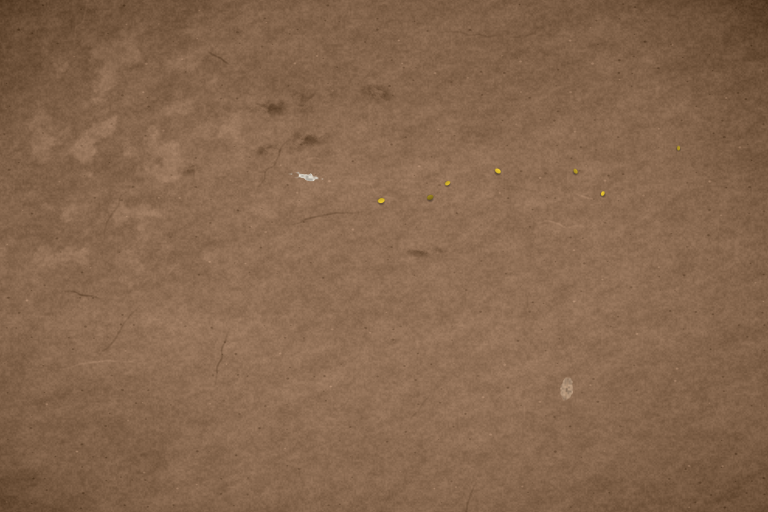
This texture is drawn by a WebGL 2 fragment shader. Its source:

```glsl
#version 300 es
precision highp float;
// Trodden brown earth with fine grain, faint scuffs, dark smudges and scattered leaf bits.
uniform vec2 u_resolution;
out vec4 fragColor;

const vec3 EARTH = vec3(0.52, 0.398, 0.30);
const vec3 TONE_STEP = vec3(1.0, 0.88, 0.82);
const vec3 YELLOW_BIT = vec3(0.78, 0.66, 0.16);
const vec3 PALE_SCRAP = vec3(0.84, 0.81, 0.76);
const vec3 DRY_LEAF = vec3(0.66, 0.55, 0.45);

float hash(vec2 p) {
  vec3 q = fract(vec3(p.xyx) * 0.1031);
  q += dot(q, q.yzx + 33.33);
  return fract((q.x + q.y) * q.z);
}

vec2 hash2(float n) {
  return vec2(hash(vec2(n, 3.7)), hash(vec2(n, 19.3)));
}

float noise(vec2 p) {
  vec2 i = floor(p), f = fract(p);
  f = f * f * (3.0 - 2.0 * f);
  float low = mix(hash(i), hash(i + vec2(1, 0)), f.x);
  float high = mix(hash(i + vec2(0, 1)), hash(i + vec2(1, 1)), f.x);
  return mix(low, high, f.y);
}

float fbm(vec2 p) {
  float sum = 0.0, amp = 0.5;
  for (int i = 0; i < 5; i++) {
    sum += amp * noise(p);
    p = mat2(1.6, 1.2, -1.2, 1.6) * p + 17.3;
    amp *= 0.5;
  }
  return sum / 0.97;
}

vec2 rotate(vec2 p, float a) {
  float c = cos(a), s = sin(a);
  return vec2(c * p.x + s * p.y, c * p.y - s * p.x);
}

float ellipse(vec2 p, vec2 radii) {
  return (length(p / radii) - 1.0) * min(radii.x, radii.y);
}

float fill(float d, float px) {
  return smoothstep(0.7 * px, -0.7 * px, d);
}

// Soft blot, broken up by noise
float smudge(vec2 p, vec2 radii) {
  float ragged = fbm(p * vec2(38.0, 60.0) + radii * 900.0);
  return smoothstep(1.0, 0.1, length(p / radii)) * smoothstep(0.33, 0.62, ragged);
}

// Thin wavering line that fades at its ends
float scratch(vec2 p, float halfLength, float px) {
  p.y += 0.012 * (noise(vec2(p.x * 55.0, halfLength * 400.0)) - 0.5);
  float line = smoothstep(0.0015 + px, 0.0, abs(p.y));
  return line * smoothstep(halfLength, 0.2 * halfLength, abs(p.x));
}

// Sparse grit: one possible speck in each grid cell
float specks(vec2 p, float cells, float chance, float px) {
  vec2 id = floor(p * cells);
  float seed = hash(id + 71.0);
  vec2 centre = (id + 0.25 + 0.5 * vec2(hash(id + 5.0), hash(id + 9.0))) / cells;
  float radius = mix(0.0008, 0.0021, hash(id + 31.0));
  return step(seed, chance) * fill(length((p - centre) * vec2(0.8, 1.0)) - radius, px);
}

// Brightness of the ground relative to its mean colour
float groundTone(vec2 p, vec2 uv, float px) {
  vec2 q = (uv - vec2(0.5, 0.46)) * 2.0;
  float r2 = dot(q, q);
  float tone = 0.041 - 0.028 * r2 - 0.034 * r2 * r2;
  tone += 0.07 * (fbm(p * vec2(4.0, 6.0)) - 0.5);
  tone += 0.06 * (fbm(p * vec2(30.0, 46.0) + 8.0) - 0.5);
  vec2 relief = rotate(p, 0.25) * vec2(15.0, 28.0);
  tone += 0.11 * (fbm(relief) - fbm(relief + vec2(-0.10, 0.22)));
  tone += 0.045 * (noise(p * vec2(130.0, 170.0)) - 0.5);
  tone += 0.056 * (noise(p * 330.0 + 40.0) - 0.5);
  // Chalky wear at the upper left
  float worn = smoothstep(0.50, 0.0, length((p - vec2(0.22, 0.70)) * vec2(1.0, 0.9)));
  tone += 0.08 * worn * smoothstep(0.52, 0.70, fbm(p * 24.0 + 3.0));
  tone -= 0.10 * specks(p, 40.0, 0.16, px);
  tone += 0.11 * specks(p + 4.1, 30.0, 0.08, px);
  return tone;
}

void main() {
  float px = 1.0 / u_resolution.y;
  vec2 p = gl_FragCoord.xy * px;
  vec2 uv = gl_FragCoord.xy / u_resolution;
  float aspect = u_resolution.x * px;
  float tone = groundTone(p, uv, px);

  // Dark smudges, mostly above the middle
  for (float i = 0.0; i < 8.0; i++) {
    vec2 centre = vec2(0.25 * aspect, 0.45) + hash2(i + 11.0) * vec2(0.4 * aspect, 0.4);
    vec2 radii = mix(vec2(0.025, 0.014), vec2(0.065, 0.032), hash2(i + 40.0));
    tone -= 0.15 * smudge(rotate(p - centre, hash(vec2(i, 6.0)) - 0.5), radii);
  }

  // Scuffs and cracks, pale and dark
  for (float i = 0.0; i < 26.0; i++) {
    vec2 local = rotate(p - hash2(i + 83.0) * vec2(aspect, 1.0), 1.8 * hash(vec2(i, 51.0)) - 0.5);
    float strength = mix(-0.10, 0.075, hash(vec2(i, 27.0)));
    tone += strength * scratch(local, mix(0.02, 0.11, hash(vec2(i, 14.0))), px);
  }
  vec3 color = EARTH + tone * TONE_STEP;

  // Small yellow leaf bits with a shadow below
  for (float i = 0.0; i < 7.0; i++) {
    vec2 centre = vec2((0.45 + 0.066 * i) * aspect, 0.59) + hash2(i + 140.0) * vec2(0.07, 0.15);
    vec2 local = rotate(p - centre, 6.28 * hash(vec2(i, 90.0)));
    vec2 radii = mix(vec2(0.0042, 0.0030), vec2(0.0068, 0.0048), hash(vec2(i, 33.0)));
    color *= 1.0 - 0.35 * fill(ellipse(p - centre + vec2(0.0, 0.002), radii.xx), 2.0 * px);
    float shade = mix(0.7, 1.15, hash(vec2(i, 62.0))) + 25.0 * local.y;
    color = mix(color, YELLOW_BIT * shade, fill(ellipse(local, radii), px));
  }

  // Torn pale scrap
  vec2 scrap = rotate(p - vec2(0.40 * aspect, 0.655), -0.15);
  float torn = ellipse(scrap, vec2(0.022, 0.0055)) + 0.006 * (noise(scrap * 160.0) - 0.5);
  color = mix(color, PALE_SCRAP * (0.8 + 0.3 * noise(scrap * 210.0)), fill(torn, px));

  // Dry leaf with a midrib
  vec2 leaf = rotate(p - vec2(0.738 * aspect, 0.24), -0.12);
  float blade = ellipse(leaf, vec2(0.0125, 0.022)) + 0.003 * (noise(leaf * 190.0) - 0.5);
  float rib = smoothstep(0.001 + px, 0.0, abs(leaf.x));
  vec3 leafColor = DRY_LEAF * (0.86 + 0.28 * noise(leaf * 260.0)) - 0.05 * rib;
  color = mix(color, leafColor, fill(blade, px));

  fragColor = vec4(clamp(color, 0.0, 1.0), 1.0);
}
```
